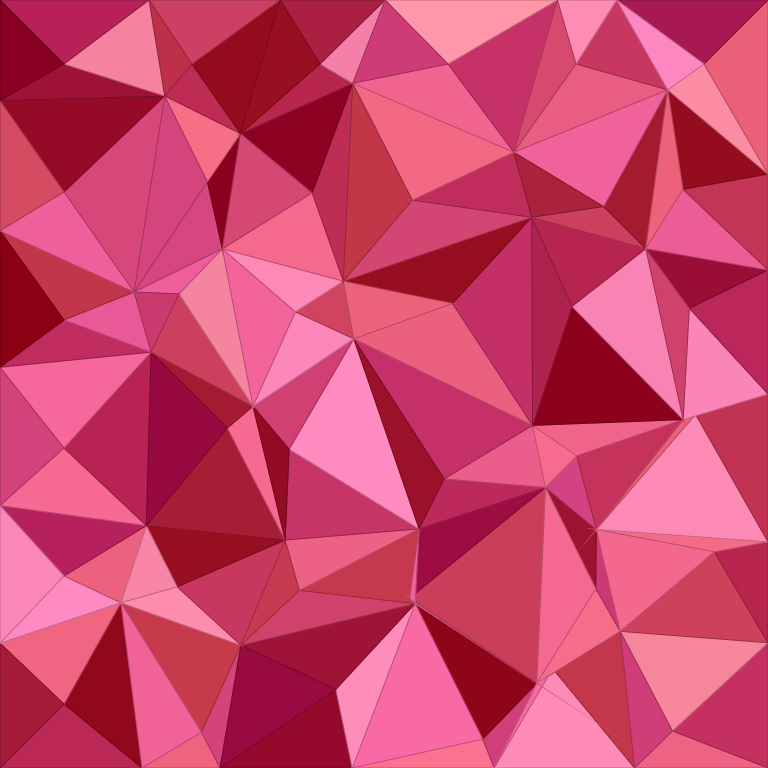
Write a WebGL 2 fragment shader that draws this background.

```glsl
#version 300 es
precision highp float;
// Low-poly mosaic of flat pink and crimson triangles with hairline seams.
// A grid of jittered corners is split into cells; each cell is a fan of four
// triangles around a jittered hub, painted in order over its neighbours.

uniform vec2 u_resolution;
out vec4 fragColor;

const float GRID = 6.0;            // cells per side
const float CORNER_JITTER = 0.72;  // full range, in cells
const float HUB_JITTER = 0.60;
const float SEAM_HALF_WIDTH = 0.0035;
const float SEAM_DARKNESS = 0.28;

const vec3 WINE    = vec3(0.57, 0.02, 0.16);
const vec3 CRIMSON = vec3(0.65, 0.10, 0.26);
const vec3 CERISE  = vec3(0.75, 0.18, 0.33);
const vec3 ROSE    = vec3(0.81, 0.25, 0.42);
const vec3 PINK    = vec3(0.95, 0.40, 0.56);
const vec3 BLUSH   = vec3(0.99, 0.54, 0.69);

float hash(vec2 p, float seed) {
    return fract(sin(dot(vec3(p, seed), vec3(127.1, 311.7, 74.7))) * 43758.5);
}

vec2 jitter(vec2 id, float seed, float range) {
    return range * (vec2(hash(id, seed), hash(id, seed + 1.0)) - 0.5);
}

// Grid corner; border corners slide only along the border.
vec2 cornerPoint(vec2 id) {
    vec2 isInner = step(0.5, id) * step(id, vec2(GRID - 0.5));
    return id + isInner * jitter(id, 3.0, CORNER_JITTER);
}

// Hub of a cell; the left column and the top row stay centred.
vec2 hubPoint(vec2 cell) {
    float isFree = step(0.5, cell.x) * step(cell.y, GRID - 1.5);
    return cell + 0.5 + isFree * jitter(cell, 11.0, HUB_JITTER);
}

// Corner offset of a unit square, counter-clockwise.
vec2 ringOffset(int k) {
    k = k % 4;
    return vec2(k == 1 || k == 2 ? 1.0 : 0.0, k >= 2 ? 1.0 : 0.0);
}

float cross2(vec2 a, vec2 b) {
    return a.x * b.y - a.y * b.x;
}

// Distance to the line a-b, positive on its right side.
float edgeDistance(vec2 p, vec2 a, vec2 b) {
    vec2 along = b - a;
    return cross2(p - a, along) / max(length(along), 1e-4);
}

// Distance to a triangle of either winding, negative inside.
float triangleDistance(vec2 p, vec2 a, vec2 b, vec2 c) {
    float winding = cross2(b - a, c - a) < 0.0 ? -1.0 : 1.0;
    return max(winding * edgeDistance(p, a, b),
           max(winding * edgeDistance(p, b, c),
               winding * edgeDistance(p, c, a)));
}

// Palette entry by cumulative share, t in 0..1.
vec3 palette(float t) {
    if (t < 0.13) return WINE;
    if (t < 0.26) return CRIMSON;
    if (t < 0.41) return CERISE;
    if (t < 0.59) return ROSE;
    if (t < 0.86) return PINK;
    return BLUSH;
}

// Flat colour of one facet, with a small drift in tone and hue.
vec3 facetColor(vec2 cell, float k) {
    float spread = 0.3 * (hash(cell, 31.0 + k) - 0.5);
    float t = fract(hash(cell, 23.0) + 0.618 * k + spread);
    float tone = hash(cell, 41.0 + k) - 0.5;
    float hue = hash(cell, 53.0 + k) - 0.5;
    vec3 color = palette(t) + tone * vec3(0.07, 0.08, 0.07)
                            + hue * vec3(0.0, -0.03, 0.13);
    return clamp(color, 0.0, 1.0);
}

void main() {
    vec2 p = gl_FragCoord.xy / u_resolution * GRID;
    float pixel = GRID / min(u_resolution.x, u_resolution.y);
    vec2 home = floor(p);
    vec3 color = ROSE;

    // Paint the surrounding cells in a fixed order.
    for (int j = -1; j <= 1; j++) {
        for (int i = -1; i <= 1; i++) {
            vec2 cell = home + vec2(i, j);
            if (min(cell.x, cell.y) < 0.0 || max(cell.x, cell.y) > GRID - 0.5) continue;
            vec2 hub = hubPoint(cell);
            for (int k = 0; k < 4; k++) {
                vec2 a = cornerPoint(cell + ringOffset(k));
                vec2 b = cornerPoint(cell + ringOffset(k + 1));
                float d = triangleDistance(p, a, b, hub);
                float fill = clamp(1.0 - d / pixel, 0.0, 1.0);
                float seam = clamp((SEAM_HALF_WIDTH - abs(d)) / pixel + 0.5, 0.0, 1.0);
                vec3 facet = facetColor(cell, float(k)) * (1.0 - SEAM_DARKNESS * seam);
                color = mix(color, facet, fill);
            }
        }
    }
    fragColor = vec4(color, 1.0);
}
```
